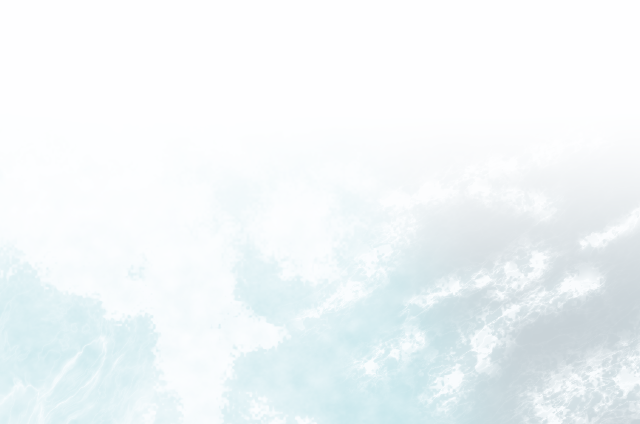
Reproduce this background procedurally as a Shadertoy shader.

```glsl
// Pale sea foam over shallow water that fades upward into a white sky.
// Soft noisy ellipses form the foam banks, warped ridged noise draws the
// filaments along slanted wave crests, and a vertical veil whitens the top.
#define WHITE vec3(0.996, 0.997, 1.0)
#define FOAM vec3(0.980, 0.990, 0.996)
#define MIST vec3(0.885, 0.945, 0.958)
#define TEAL vec3(0.775, 0.900, 0.920)
#define GREY vec3(0.785, 0.825, 0.845)
#define VEIL_TOP 0.76
#define VEIL_BASE 0.20
#define CREST_SLOPE 0.58
#define EDGE_ROUGHNESS 0.13
#define SPRAY_SCALE 150.0

float hash(vec2 cell) {
    vec3 h = fract(vec3(cell.xyx) * 0.1031);
    h += dot(h, h.yzx + 33.33);
    return fract((h.x + h.y) * h.z);
}

float noise(vec2 p) {
    vec2 i = floor(p), f = fract(p);
    f = f * f * (3.0 - 2.0 * f);
    return mix(mix(hash(i), hash(i + vec2(1, 0)), f.x),
               mix(hash(i + vec2(0, 1)), hash(i + vec2(1, 1)), f.x), f.y);
}

float fbm(vec2 p) {
    float sum = 0.0, gain = 0.5;
    for (int i = 0; i < 5; i++) {
        sum += gain * noise(p);
        p = mat2(0.8, 0.6, -0.6, 0.8) * p * 2.03 + 7.1;
        gain *= 0.5;
    }
    return sum;
}

// Thin bright lines where the noise crosses its middle value.
float filaments(vec2 p, float sharpness) {
    return pow(clamp(1.0 - abs(2.0 * fbm(p) - 0.97), 0.0, 1.0), sharpness);
}

float segmentDistance(vec2 p, vec2 a, vec2 b) {
    vec2 ab = b - a;
    return length(p - a - ab * clamp(dot(p - a, ab) / dot(ab, ab), 0.0, 1.0));
}

// Signed distance to the foam banks: centre.xy, radius.xy.
float bankDistance(vec2 p) {
    const vec4 banks[10] = vec4[10](
        vec4(0.20, 0.50, 0.32, 0.17), vec4(0.46, 0.34, 0.14, 0.16),
        vec4(0.47, 0.13, 0.105, 0.22), vec4(0.59, 0.23, 0.075, 0.045),
        vec4(0.70, 0.47, 0.14, 0.11), vec4(0.80, 0.565, 0.09, 0.035),
        vec4(0.63, 0.01, 0.07, 0.04), vec4(0.22, 0.63, 0.38, 0.07),
        vec4(0.00, 0.44, 0.05, 0.09), vec4(0.34, 0.30, 0.12, 0.07));
    float d = 1.0;
    for (int i = 0; i < 10; i++) {
        vec2 r = banks[i].zw;
        float e = (length((p - banks[i].xy) / r) - 1.0) * min(r.x, r.y);
        float h = max(0.04 - abs(d - e), 0.0);
        d = min(d, e) - h * h / 0.16;
    }
    return d;
}

// Soft coverage around the crests: start.xy, end.xy.
float crestMask(vec2 p) {
    const vec4 crests[11] = vec4[11](
        vec4(0.92, 0.51, 1.17, 0.59), vec4(1.12, 0.55, 1.29, 0.51),
        vec4(1.17, 0.60, 1.40, 0.67), vec4(0.74, 0.25, 0.95, 0.46),
        vec4(0.97, 0.27, 1.18, 0.35), vec4(1.17, 0.31, 1.26, 0.37),
        vec4(1.15, 0.22, 1.40, 0.34), vec4(1.06, 0.10, 1.16, 0.21),
        vec4(0.85, 0.13, 0.97, 0.19), vec4(1.38, 0.42, 1.50, 0.48),
        vec4(1.31, 0.02, 1.52, 0.13));
    const float widths[11] = float[11](0.04, 0.03, 0.035, 0.045, 0.025,
        0.05, 0.035, 0.055, 0.04, 0.018, 0.08);
    float mask = 0.0;
    for (int i = 0; i < 11; i++) {
        float d = segmentDistance(p, crests[i].xy, crests[i].zw) / widths[i];
        mask = max(mask, exp(-d * d));
    }
    return mask;
}

void mainImage(out vec4 fragColor, in vec2 fragCoord) {
    vec2 p = fragCoord / iResolution.y;
    p.x += 0.75 - 0.5 * iResolution.x / iResolution.y;
    vec2 warp = vec2(fbm(p * 6.0), fbm(p * 6.0 + 31.7)) - 0.48;
    float spray = noise(p * SPRAY_SCALE) - 0.5;
    float broad = fbm(p * 4.0 + 12.0) - 0.48;
    float grain = fbm(p * 30.0) - 0.48;
    // Water: teal shallows turning grey toward the right.
    float depth = p.x + 0.3 * (p.y - 0.35) + 0.15 * broad;
    float grey = smoothstep(0.80, 1.20, depth);
    vec3 color = mix(TEAL, GREY, grey);
    color = mix(color, FOAM, (1.0 - grey) * clamp(0.2 + broad + 0.5 * grain, 0.0, 0.5));
    // Curling veins in the lower left pool.
    vec2 curl = p + 0.12 * warp;
    vec2 along = vec2(curl.x - 0.65 * curl.y, curl.y + 0.5 * curl.x);
    float pool = (1.0 - smoothstep(0.30, 0.42, p.x)) * (1.0 - smoothstep(0.26, 0.38, p.y));
    float veins = filaments(along * vec2(13.0, 5.0), 9.0)
                + 0.5 * filaments(along * vec2(27.0, 11.0) + 5.0, 9.0);
    color = mix(color, FOAM, pool * min(0.08 + 0.6 * veins, 0.85));
    // Crests: faint mist, broken filaments and scattered droplets.
    vec2 slant = vec2(p.x + CREST_SLOPE * p.y, p.y - CREST_SLOPE * p.x) + 0.05 * warp;
    float lace = filaments(slant * vec2(10.0, 24.0), 14.0)
               + 0.8 * filaments(slant * vec2(22.0, 44.0) + 9.0, 12.0);
    float mask = crestMask(p + 0.08 * warp);
    float clumps = smoothstep(0.50, 0.70, 0.48 + grain + 0.12 * mask + 0.30 * spray);
    color = mix(color, MIST, 0.45 * mask);
    color = mix(color, FOAM, min(mask * (0.65 * lace + 0.75 * clumps) + 0.05 * lace, 0.95));
    // Foam banks: ragged low edges, misty high ones.
    float d = bankDistance(p + 0.09 * warp);
    d += EDGE_ROUGHNESS * (fbm(p * 15.0) - 0.48) + 0.035 * spray;
    float softness = mix(0.022, 0.08, smoothstep(0.25, 0.65, p.y));
    float bank = 1.0 - smoothstep(-softness, softness, d);
    float haze = 0.45 * exp(-max(d, 0.0) * 12.0);
    color = mix(color, FOAM, max(bank * (0.94 + 0.3 * grain), haze));
    // White veil over the upper part.
    float clearness = 1.0 - smoothstep(VEIL_BASE, VEIL_TOP, p.y + 0.03 * broad);
    fragColor = vec4(mix(WHITE, color, clearness), 1.0);
}
```
